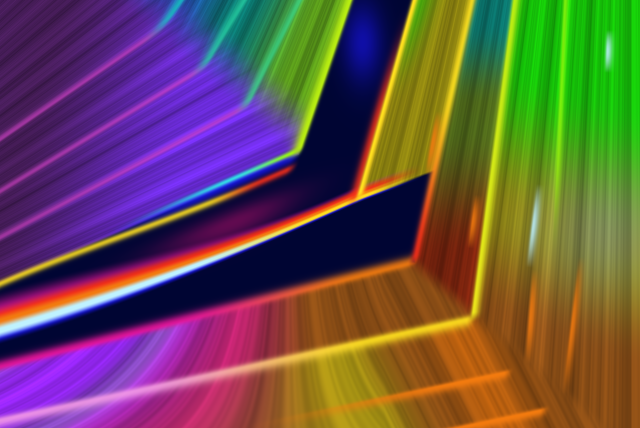
Give the GLSL for this background, as a WebGL 2 fragment shader.

```glsl
#version 300 es
precision highp float;
// Nested bent panels of prismatic light around a navy channel.
uniform vec2 u_resolution;
out vec4 fragColor;

// Chevrons: corner x, y, slope of lower ridge, lean of upper edge
const vec4 INNER = vec4(.699, .64, .433, .339);
const vec4 RIDGE = vec4(.84, .535, .372, .282);
const vec4 FLOOR = vec4(.971, .388, .252, .222);
const vec4 OUTER = vec4(1.108, .256, .215, .132);
const vec2 WALL_FAN = vec2(1.48, 2.86), LEFT_FAN = vec2(-1.27, -.21);
const vec3 NAVY = vec3(0, .02, .2), VIOLET = vec3(.42, .17, .86),
  PLUM = vec3(.27, .11, .34), MAGENTA = vec3(.9, .08, .6),
  RED = vec3(.95, .18, .1), ORANGE = vec3(.95, .48, .06),
  YELLOW = vec3(1, .88, .12), LIME = vec3(.6, .95, .05),
  GREEN = vec3(.08, .74, .03), TEAL = vec3(.04, .45, .42),
  BROWN = vec3(.52, .29, .08), OLIVE = vec3(.54, .5, .06),
  BLUE = vec3(.1, .08, .95), ICE = vec3(.75, .95, 1);
// Streaks: top point, bottom point
const vec4 STREAKS[6] = vec4[6](
  vec4(1.262, .57, 1.238, .375), vec4(1.117, .545, 1.1, .42),
  vec4(1.027, .74, 1, .59), vec4(1.361, .4, 1.322, .08),
  vec4(1.252, .37, 1.235, .15), vec4(1.426, .93, 1.422, .83));

vec3 col;
void lay(vec3 paint, float cover) { col = mix(col, paint, cover); }
float ease(float lo, float hi, float t) {
  t = clamp((t - lo) / (hi - lo), 0., 1.);
  return t * t * (3. - 2. * t);
}
vec3 ramp(vec3 a, vec3 b, float lo, float hi, float t) {
  return mix(a, b, ease(lo, hi, t));
}
float past(float d) { return ease(-.01, .015, d); }
float glow(float d, float below, float above) {
  d /= d < 0. ? below : above;
  return exp(-d * d);
}
// Distances above the lower ridge and right of the upper edge
vec2 chevron(vec2 p, vec4 k) {
  p -= k.xy;
  return (p.yx - k.zw * p) * inversesqrt(1. + k.zw * k.zw);
}
float inside(vec2 d) { return ease(-.004, .004, min(d.x, -d.y)); }
float brushed(float s) {
  float sum = 0.;
  for (float a = .4; a > .12; a *= .75) {
    sum += a * sin(s + sin(s * .37));
    s *= 1.9;
  }
  return sum;
}

// Green wall with a darker strip
vec3 wall(vec2 p, float strip) {
  float h = p.y + .35 * (p.x - 1.2);
  vec3 g = ramp(ramp(BROWN, OLIVE, .25, .5, h), GREEN, .5, .85, h);
  g = mix(g, ICE * .6, .5 * glow(p.x - 1.42, .16, .16) * glow(p.y - .46, .16, .16));
  vec3 s = ramp(vec3(.45, .13, .05), vec3(.3, .4, .1), .4, .7, p.y);
  return mix(g, ramp(s, TEAL, .75, .95, p.y), strip);
}
// Floor from violet to brown
vec3 ground(vec2 p, float front) {
  float f = p.x + (p.y - .2) * mix(-1.5, .5, min(p.x / .9, 1.));
  vec3 g = ramp(vec3(.55, .14, .9), vec3(.7, .13, .4), .3, .56, f);
  g = ramp(g, BROWN, .54, .75, f);
  g = mix(g, ICE * .75, .6 * glow(f - .04, .08, .06) + .3 * glow(f - .36, .04, .04));
  g = mix(g, OLIVE * 1.2, front * .85 * glow(f - .8, .16, .08));
  g = mix(g, ORANGE * .8, front * .8 * glow(f - 1.08, .08, .1));
  return g * (1. + .2 * brushed(f * 36.));
}
// Violet fan that bends into teal and green
vec3 fan(vec2 p, float s, float grain) {
  vec2 q = p - LEFT_FAN;
  vec3 v = ramp(PLUM, VIOLET, .05, .5, p.x + .3 * (.75 - p.y));
  v *= 1. + .22 * brushed(q.y / q.x * 110.);
  vec3 g = ramp(vec3(.12, .3, .65), TEAL, -.57, -.49, s);
  g = ramp(g, vec3(.35, .6, .1), -.48, -.39, s) * grain;
  v = mix(v, g, ease(-.03, .16, p.y - INNER.y + .887 * (p.x - INNER.x)));
  for (float k = 0.; k < 3.; k++) {
    vec2 d = chevron(p, vec4(.576, .75, .53, .51) + k * vec4(-.1, .09, .075, .1));
    v = mix(v, vec3(.8, .25, .75), .65 * glow(d.x, .005, .008) * past(-d.y));
    g = mix(TEAL * 1.8, LIME, .3 - .15 * k);
    v = mix(v, g, .75 * glow(d.y, .012, .006) * past(d.x));
  }
  return v;
}

void main() {
  vec2 p = gl_FragCoord.xy / u_resolution * vec2(1.5, 1);
  vec2 a = chevron(p, INNER), b = chevron(p, RIDGE);
  vec2 f = chevron(p, FLOOR), d = chevron(p, OUTER);
  b.x += .09 * p.x * max(RIDGE.x - p.x, 0.);
  float s = (p.x - WALL_FAN.x) / (WALL_FAN.y - p.y);
  float grain = 1. + .22 * brushed(s * 150.), inD = inside(d), inF = inside(f);

  // Outer wall and floor
  float corner = p.y - OUTER.y + .87 * (p.x - OUTER.x);
  col = mix(ground(p, 1. - inD), wall(p, inD) * grain, ease(-.02, .04, corner));
  for (float k = 0.; k < 2.; k++) {
    vec2 e = chevron(p, vec4(1.195 + .085 * k, .131 - .088 * k, .21, .1));
    lay(ORANGE, past(-e.y) * ease(.55 + .3 * k, 1.1, p.x) * glow(e.x, .014, .006));
  }
  vec3 rim = ramp(vec3(.95, .6, .9), YELLOW, .3, .9, p.x);
  lay(rim, .9 * glow(d.x, .016, .009) * past(-d.y));
  lay(mix(YELLOW, LIME, p.y * .7), glow(d.y, .006, .013) * past(d.x));
  lay(LIME, .75 * glow(p.x - 1.28 - .045 * p.y, .005, .008) * ease(.4, .65, p.y));

  // Dark channel and olive panel
  float panel = inside(vec2(b.x, -b.y)), open = inF - inF * panel;
  rim = mix(OLIVE * grain, GREEN, .7 * glow(b.y, .01, .04) * ease(.75, 1., p.y));
  lay(mix(NAVY, rim, panel), inF);
  lay(BLUE, open * .6 * glow(p.x - .85, .045, .045) * glow(p.y - .9, .09, .09));
  lay(MAGENTA * .6, open * .7 * glow(b.x - .065, .04, .03) * glow(p.x - .55, .18, .14));
  lay(ramp(MAGENTA, ORANGE, .4, .85, p.x), .9 * glow(f.x, .009, .015) * past(-f.y));
  lay(ramp(RED, YELLOW, .4, .8, p.y), .9 * glow(f.y, .009, .009) * past(f.x));

  // Spectral ridge, widening leftward
  float t = b.x / mix(.075, .025, ease(0., .8, p.x));
  rim = ramp(BLUE, ramp(ICE, YELLOW, .45, .75, p.x), -.22, .03, t);
  rim = ramp(ramp(rim, ORANGE, .1, .35, t), RED, .35, .6, t);
  rim = ramp(rim, MAGENTA, .6, .95, t + .3 * (.4 - p.x));
  lay(rim, ease(-.35, -.08, t) * ease(1.25, .5, t) * ease(1., .86, p.x));
  lay(RED, .8 * glow(b.y + .009, .012, .01) * past(b.x) * ease(1., .7, p.y));
  lay(YELLOW, glow(b.y, .006, .009) * past(b.x));

  // Inner fan with its split rim
  lay(fan(p, s, grain), inside(a));
  float side = past(-a.y);
  lay(BLUE, .8 * side * glow(a.x, .014, .01) * ease(.2, .5, p.x));
  rim = ramp(YELLOW, RED, .48, .62, p.x);
  lay(rim, .85 * side * glow(a.x + .024 * ease(0., .6, p.x), .009, .007));
  rim = ramp(vec3(.2, .85, .9), LIME, .55, .7, p.x);
  lay(rim, side * glow(a.x - .008, .006, .006) * ease(.25, .55, p.x));
  lay(mix(YELLOW, LIME, .7), glow(a.y, .016, .006) * past(a.x));

  // Short streaks, amber low and icy high
  for (int i = 0; i < 6; i++) {
    vec2 o = STREAKS[i].xy, v = STREAKS[i].zw - o;
    float along = clamp(dot(p - o, v) / dot(v, v), 0., 1.);
    float cool = ease(1.15, 1.25, o.x) * ease(.4, .57, o.y);
    float shine = sin(3.1416 * along) * glow(p.x - o.x - v.x * along, .005, .011);
    lay(mix(ORANGE, ICE, cool), .85 * shine);
  }
  fragColor = vec4(clamp(col, 0., 1.), 1);
}
```
